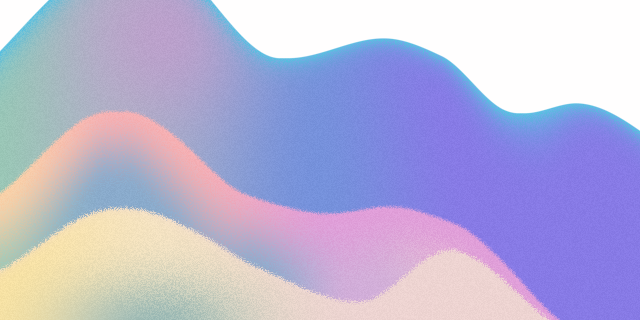
Reproduce this background procedurally as a WebGL 1 fragment shader.

```glsl
precision highp float;
// Three overlapping wavy hills on white: blue-violet behind, pink in the
// middle, cream in front. Each ridge is a sum of smooth rises and falls, each
// fill is a set of soft colour blends, and fine grain stipples the rim glows.

uniform vec2 u_resolution;

const vec3 WHITE  = vec3(1.0, 0.995, 0.995);
const vec3 CYAN   = vec3(0.36, 0.76, 0.89);
const vec3 SAGE   = vec3(0.60, 0.78, 0.71);
const vec3 MAUVE  = vec3(0.75, 0.62, 0.80);
const vec3 HAZE   = vec3(0.67, 0.71, 0.77);
const vec3 BLUE   = vec3(0.46, 0.57, 0.86);
const vec3 VIOLET = vec3(0.53, 0.48, 0.90);
const vec3 STEEL  = vec3(0.54, 0.67, 0.80);
const vec3 PEACH  = vec3(0.98, 0.82, 0.66);
const vec3 CORAL  = vec3(0.97, 0.69, 0.70);
const vec3 ORCHID = vec3(0.88, 0.62, 0.85);
const vec3 LILAC  = vec3(0.82, 0.68, 0.85);
const vec3 BLUSH  = vec3(0.93, 0.83, 0.82);
const vec3 CREAM  = vec3(0.96, 0.89, 0.76);
const vec3 YELLOW = vec3(0.98, 0.89, 0.64);
const vec3 TEAL   = vec3(0.59, 0.72, 0.71);

float hash(vec2 cell) {
  vec3 q = fract(cell.xyx * vec3(0.1031, 0.1030, 0.0973));
  q += dot(q, q.yzx + 33.33);
  return fract((q.x + q.y) * q.z);
}

// Height change of amount h spread smoothly over a..b.
float slope(float x, float a, float b, float h) {
  return h * smoothstep(a, b, x);
}

float backRidge(float x) {
  return 0.643 + slope(x, -0.30, 0.40, 0.50) - slope(x, 0.475, 0.875, 0.325)
       + slope(x, 0.90, 1.198, 0.062) - slope(x, 1.20, 1.58, 0.12)
       - slope(x, 1.38, 1.62, 0.114) + slope(x, 1.64, 1.80, 0.031)
       - slope(x, 1.80, 2.30, 0.244);
}

float middleRidge(float x) {
  return 0.351 + slope(x, -0.11, 0.34, 0.30) - slope(x, 0.39, 0.78, 0.215)
       - slope(x, 0.55, 1.03, 0.103) + slope(x, 1.03, 1.21, 0.021)
       - slope(x, 1.22, 1.55, 0.08) - slope(x, 1.42, 1.85, 0.32);
}

float frontRidge(float x) {
  return 0.119 + slope(x, -0.12, 0.36, 0.23) - slope(x, 0.40, 0.80, 0.135)
       - slope(x, 0.62, 1.12, 0.157) + slope(x, 1.12, 1.41, 0.162)
       - slope(x, 1.40, 1.85, 0.28);
}

// Approximate distance below a ridge from its height and a nearby height.
float depthBelow(float height, float nextHeight, float dx, float y) {
  return (height - y) / length(vec2(1.0, (nextHeight - height) / dx));
}

// Soft elliptical spot, 1 at its centre.
float spot(vec2 p, vec2 centre, vec2 radius) {
  vec2 q = (p - centre) / radius;
  return exp(-dot(q, q));
}

float rim(float depth, float width) {
  return exp(-max(depth, 0.0) / width);
}

vec3 backColor(vec2 p, float depth, float grain) {
  vec3 c = mix(SAGE, HAZE, smoothstep(-0.05, 0.38, p.x));
  c = mix(c, BLUE, smoothstep(0.35, 1.0, p.x));
  c = mix(c, VIOLET, smoothstep(0.98, 1.45, p.x + 0.15 * (p.y - 0.5)));
  c = mix(c, MAUVE, 0.85 * spot(p, vec2(0.52, 0.90), vec2(0.27, 0.30)));
  float width = 0.026 + 0.035 * spot(p, vec2(1.68, 0.6), vec2(0.13, 0.3))
              + 0.012 * smoothstep(0.5, 0.0, p.x);
  return mix(c, CYAN, rim(depth + 0.02 * grain, width));
}

vec3 middleColor(vec2 p, float depth, float grain) {
  vec3 edge = mix(PEACH, CORAL, smoothstep(0.0, 0.38, p.x));
  edge = mix(edge, ORCHID, smoothstep(0.55, 1.05, p.x));
  vec3 c = mix(SAGE, STEEL, smoothstep(-0.05, 0.35, p.x));
  c = mix(c, LILAC, smoothstep(0.80, 1.10, p.x));
  c = mix(c, BLUSH, 0.6 * spot(p, vec2(1.40, 0.23), vec2(0.16, 0.12)));
  float glow = 1.0 - smoothstep(0.0, 0.24, depth + 0.05 * grain);
  return mix(c, edge, glow);
}

vec3 frontColor(vec2 p, float depth, float grain) {
  vec3 c = mix(YELLOW, CREAM, smoothstep(0.0, 0.55, p.x));
  c = mix(c, BLUSH, smoothstep(0.45, 1.15, p.x));
  vec2 scatter = vec2(0.04, 0.05) * grain;
  float shade = spot(p + scatter, vec2(0.49, -0.02), vec2(0.29, 0.145));
  c = mix(c, TEAL, 0.95 * shade);
  return mix(c, BLUSH, 0.45 * rim(depth, 0.012));
}

void main() {
  vec2 p = gl_FragCoord.xy / u_resolution * vec2(2.0, 1.0);
  float aa = 0.8 / u_resolution.y;
  float dx = 0.004;
  float grain = hash(floor(p * 320.0)) - 0.5;

  float back = depthBelow(backRidge(p.x), backRidge(p.x + dx), dx, p.y);
  float middle = depthBelow(middleRidge(p.x), middleRidge(p.x + dx), dx, p.y);
  float front = depthBelow(frontRidge(p.x), frontRidge(p.x + dx), dx, p.y);

  // Paint from back to front; the nearer edges dissolve into grain.
  vec3 color = mix(WHITE, backColor(p, back, grain), smoothstep(-aa, aa, back));
  float soft = aa + 0.005;
  color = mix(color, middleColor(p, middle, grain),
              smoothstep(-soft, soft, middle + 0.006 * grain));
  color = mix(color, frontColor(p, front, grain),
              smoothstep(-soft, soft, front + 0.012 * grain));

  // Light film grain on the hills only.
  color += 0.035 * grain * smoothstep(-aa, aa, back);
  gl_FragColor = vec4(color, 1.0);
}
```
